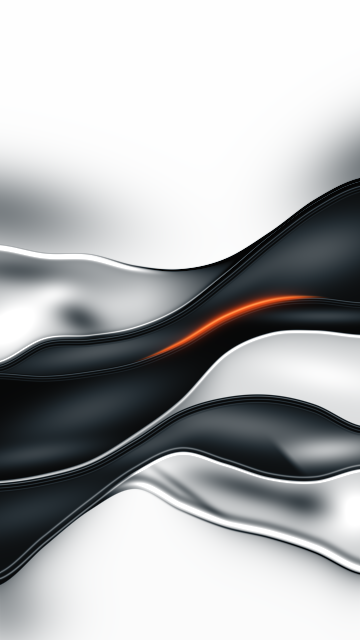
This background is drawn by a Shadertoy shader. Its source:

```glsl
// Liquid chrome: silver and black folds sweep across white, with one ember streak.
// Each fold edge is a spline in x; layers are painted from the top edge downward,
// shaded with soft elliptical lobes and trimmed with fine reflective strands.

// Height of a Catmull-Rom spline through nine evenly spaced knots.
float spline(float x, float k[9]) {
    float s = clamp(x, 0.0, 0.9999) * 8.0;
    int i = int(s);
    float t = fract(s);
    float a = k[max(i - 1, 0)], b = k[i], c = k[i + 1], d = k[min(i + 2, 8)];
    return b + 0.5 * t * (c - a + t * (2.0 * a - 5.0 * b + 4.0 * c - d
             + t * (3.0 * (b - c) + d - a)));
}

// Approximate distance to the edge in canvas heights, positive underneath.
float below(vec2 p, float k[9]) {
    float slope = (spline(p.x + 0.004, k) - spline(p.x - 0.004, k)) / 0.008;
    float aspect = iResolution.y / iResolution.x;
    return (spline(p.x, k) - p.y) / sqrt(1.0 + pow(slope * aspect, 2.0));
}

// Soft ellipse sheared along a slope.
float lobe(vec2 p, vec2 center, vec2 radius, float slope) {
    vec2 q = p - center;
    q.y -= slope * q.x;
    q /= radius;
    return exp(-dot(q, q));
}

float strand(float d, float width) {
    return exp(-d * d / (width * width));
}

// Paint a layer on everything under its edge.
float cover(float tone, float layer, float d) {
    float aa = 0.8 / iResolution.y;
    return mix(tone, clamp(layer, 0.02, 1.0), smoothstep(-aa, aa, d));
}

// Black glossy band hugging an edge, with fine bright strands inside.
float ribbon(float tone, float d, float width, float shine) {
    float band = smoothstep(-0.002, 0.001, d) * (1.0 - smoothstep(width * 0.7, width * 1.3, d));
    tone = mix(tone, 0.03, band);
    for (int i = 0; i < 3; i++) {
        float f = float(i);
        tone += shine / (1.0 + f) * strand(d - width * (0.2 + 0.38 * f), 0.0011);
    }
    return tone;
}

void mainImage(out vec4 fragColor, in vec2 fragCoord) {
    vec2 p = fragCoord / iResolution.xy;
    float x = p.x;

    // Fold edges, from the highest to the lowest
    float silverEdge = below(p, float[9](.618, .605, .603, .585, .579, .595, .637, .688, .721));
    float darkEdge = below(p, float[9](.430, .466, .471, .483, .513, .566, .625, .677, .711));
    float emberEdge = below(p, float[9](.418, .414, .421, .435, .464, .505, .530, .536, .529));
    float pearlEdge = below(p, float[9](.249, .260, .281, .323, .375, .448, .480, .484, .477));
    float slateEdge = below(p, float[9](.245, .255, .275, .314, .358, .379, .383, .368, .335));
    float chromeEdge = below(p, float[9](.099, .156, .212, .263, .294, .276, .254, .249, .267));
    float floorEdge = below(p, float[9](.086, .147, .203, .236, .203, .176, .160, .137, .104));

    // White backdrop with shadows at both sides
    float tone = 0.995 - 0.5 * lobe(p, vec2(-0.02, 0.67), vec2(0.3, 0.065), -0.08)
               - 0.55 * lobe(p, vec2(1.06, 0.745), vec2(0.2, 0.075), 0.2);

    // Upper silver fold
    float layer = 0.72 + 0.35 * lobe(p, vec2(0.03, 0.49), vec2(0.13, 0.05), 0.2)
                + 0.25 * lobe(p, vec2(0.16, 0.54), vec2(0.06, 0.025), 0.0)
                - 0.38 * lobe(p, vec2(0.06, 0.575), vec2(0.17, 0.022), -0.05)
                - 0.5 * lobe(p, vec2(0.22, 0.503), vec2(0.07, 0.024), -0.2)
                + 0.12 * lobe(p, vec2(0.36, 0.525), vec2(0.14, 0.03), 0.1)
                - 0.5 * smoothstep(0.38, 0.66, x) - 0.3 * exp(-max(silverEdge, 0.0) / 0.012);
    layer += strand(silverEdge - 0.005, 0.004) * (1.0 - smoothstep(0.25, 0.5, x));
    layer -= 0.5 * strand(darkEdge, 0.007);
    layer += 0.5 * strand(darkEdge + 0.005, 0.0013);
    tone = cover(tone, layer, silverEdge);
    tone -= 0.6 * strand(silverEdge - 0.001, 0.0016) * smoothstep(0.2, 0.5, x);

    // Black body above the ember
    layer = 0.05 + 0.27 * lobe(p, vec2(0.28, 0.452), vec2(0.22, 0.02), 0.1)
          + 0.27 * lobe(p, vec2(0.88, 0.605), vec2(0.18, 0.045), 0.15)
          + 0.12 * lobe(p, vec2(0.64, 0.55), vec2(0.12, 0.02), 0.3);
    tone = cover(tone, ribbon(layer, darkEdge, 0.011, 0.22), darkEdge);

    // Black body under the ember
    layer = 0.03 + 0.22 * lobe(p, vec2(0.25, 0.36), vec2(0.2, 0.035), 0.18)
          + 0.2 * lobe(p, vec2(0.1, 0.29), vec2(0.17, 0.016), 0.08)
          + 0.22 * lobe(p, vec2(0.9, 0.506), vec2(0.16, 0.01), 0.0);
    tone = cover(tone, ribbon(layer, emberEdge, 0.010, 0.22), emberEdge);

    // Pearl wedge on the right
    layer = 0.87 - 0.2 * exp(-max(pearlEdge, 0.0) / 0.018)
          + 0.12 * lobe(p, vec2(0.9, 0.415), vec2(0.2, 0.03), -0.1)
          - 0.3 * (1.0 - smoothstep(0.42, 0.65, x)) + 0.4 * strand(pearlEdge - 0.003, 0.002);
    tone = cover(tone, layer, pearlEdge);

    // Slate lens with a lit pocket
    float pocket = smoothstep(0.0, 0.035, x - 0.735 - (0.316 - p.y) * 1.6);
    layer = 0.06 + 0.32 * lobe(p, vec2(0.68, 0.335), vec2(0.25, 0.03), -0.08)
          + 0.2 * lobe(p, vec2(0.42, 0.305), vec2(0.12, 0.018), 0.2)
          + 0.13 * lobe(p, vec2(0.08, 0.2), vec2(0.2, 0.03), 0.15)
          + 0.6 * pocket * lobe(p, vec2(0.91, 0.295), vec2(0.17, 0.022), 0.05);
    layer = ribbon(layer, slateEdge, 0.013, 0.3);
    layer += 0.35 * strand(chromeEdge + 0.006, 0.0015);
    tone = cover(tone, layer, slateEdge);

    // Lower chrome fold
    layer = 0.8 + 0.2 * lobe(p, vec2(0.46, 0.27), vec2(0.1, 0.02), 0.0)
          - 0.48 * lobe(p, vec2(0.7, 0.235), vec2(0.18, 0.02), -0.15)
          - 0.32 * lobe(p, vec2(0.86, 0.215), vec2(0.07, 0.03), 0.0)
          + 0.3 * lobe(p, vec2(0.98, 0.2), vec2(0.09, 0.04), 0.0)
          - 0.35 * lobe(p, vec2(0.52, 0.232), vec2(0.1, 0.008), -0.4)
          - 0.3 * strand(floorEdge + 0.018, 0.006) + 0.4 * strand(floorEdge + 0.008, 0.004);
    layer = mix(0.04, layer, smoothstep(0.27, 0.42, x)) + 0.4 * strand(chromeEdge - 0.003, 0.0015);
    tone = cover(tone, layer, chromeEdge);

    // White floor
    float depth = max(floorEdge, 0.0);
    layer = 0.985 - 0.4 * exp(-depth / 0.03) * (1.0 - smoothstep(0.05, 0.4, x))
          - 0.5 * exp(-depth / 0.02) * smoothstep(0.4, 0.9, x)
          - 0.25 * lobe(p, vec2(0.0, 0.04), vec2(0.15, 0.06), 0.0);
    tone = cover(tone, layer, floorEdge);
    tone -= 0.6 * strand(floorEdge, 0.0018) * smoothstep(0.35, 0.65, x);
    tone = clamp(tone, 0.02, 1.0);

    // Cool tint in the shadows, then the ember
    vec3 color = tone + vec3(-0.042, 0.003, 0.032) * smoothstep(0.0, 0.2, tone) * (1.0 - tone);
    float taper = smoothstep(0.36, 0.62, x) * (1.0 - smoothstep(0.7, 0.92, x));
    float ember = strand(emberEdge, 0.001 + 0.005 * taper) * smoothstep(0.36, 0.48, x) * (1.0 - smoothstep(0.8, 0.93, x));
    color += vec3(0.3, 0.06, 0.01) * taper * strand(emberEdge, 0.013);
    color = mix(color, vec3(0.93, 0.29, 0.07), ember);
    color += vec3(0.1, 0.3, 0.22) * taper * strand(emberEdge + 0.001, 0.0018);
    fragColor = vec4(clamp(color, 0.0, 1.0), 1.0);
}
```
